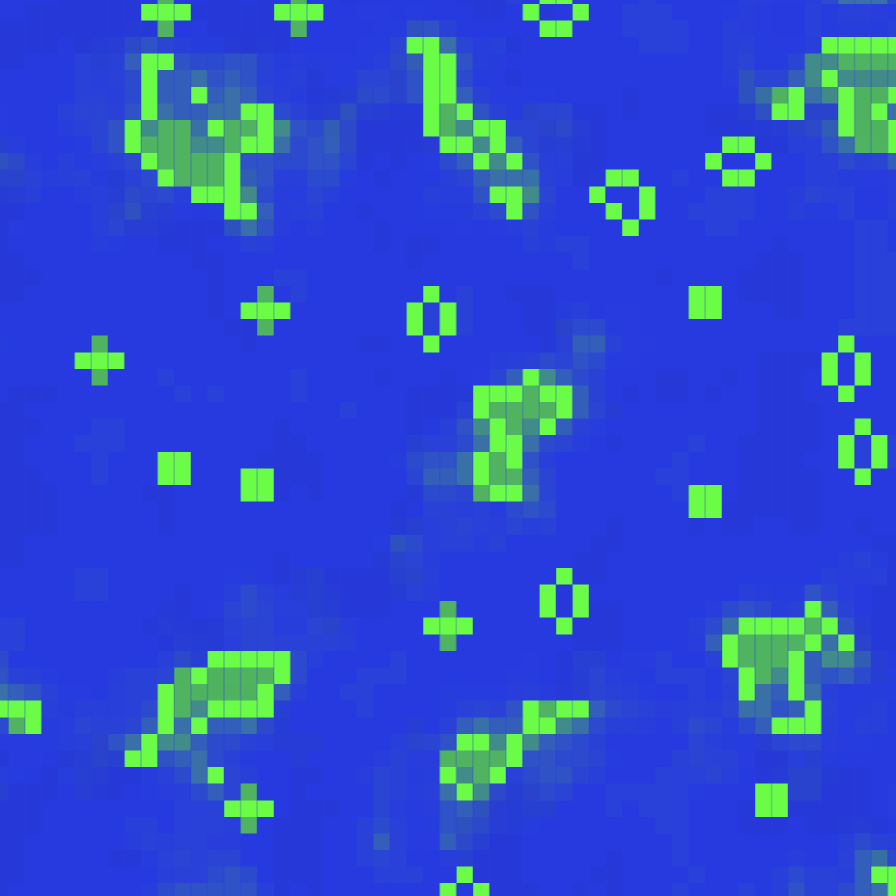
Reproduce this pattern procedurally as a WebGL 1 fragment shader.

```glsl
precision highp float;
// Cellular automaton on a coarse grid: small still shapes and blinkers between
// ragged active colonies, whose dead cells fade back to blue step by step.
// Colonies are noisy blobs with a living rim; small shapes are diamond rings.

uniform vec2 u_resolution;

const float CELLS = 54.0;         // grid cells along the canvas height
const float COLONY_TILE = 18.0;   // spacing of colonies, in cells
const float SHAPE_TILE = 9.0;     // spacing of small shapes, in cells
const vec2 GRID_SHIFT = vec2(203.5, 115.23);

const vec3 BASE = vec3(0.152, 0.228, 0.875);
const vec3 LIVE = vec3(0.415, 0.99, 0.28);
const vec3 TRAIL = vec3(0.40, 0.98, 0.09);

float hash(vec2 p, float seed) {
  vec3 q = fract(vec3(p.xyx + seed * 17.13) * 0.1031);
  q += dot(q, q.yzx + 33.33);
  return fract((q.x + q.y) * q.z);
}

float gradientDot(vec2 node, vec2 offset, float seed) {
  float angle = 6.2832 * hash(node, seed);
  return dot(vec2(cos(angle), sin(angle)), offset);
}

float gradientNoise(vec2 p, float seed) {
  vec2 i = floor(p), f = fract(p), e = vec2(1.0, 0.0);
  vec2 u = f * f * f * (f * (f * 6.0 - 15.0) + 10.0);
  float low = mix(gradientDot(i, f, seed), gradientDot(i + e, f - e, seed), u.x);
  float high = mix(gradientDot(i + e.yx, f - e.yx, seed),
                   gradientDot(i + 1.0, f - 1.0, seed), u.x);
  return mix(low, high, u.y);
}

// Signed depth inside the nearest stretched, rotated colony blob
float colonyDepth(vec2 cell) {
  vec2 corner = floor(cell / COLONY_TILE);
  float depth = -20.0;
  for (int y = 0; y < 2; y++) {
    for (int x = 0; x < 2; x++) {
      vec2 node = corner + vec2(float(x), float(y));
      vec2 jitter = vec2(hash(node, 1.0), hash(node, 2.0)) - 0.5;
      vec2 d = cell - node * COLONY_TILE - 8.0 * jitter;
      float angle = 6.2832 * hash(node, 3.0);
      float stretch = 1.0 + 0.6 * hash(node, 4.0);
      vec2 axis = vec2(cos(angle), sin(angle));
      d = vec2(dot(d, axis) / stretch, dot(d, vec2(-axis.y, axis.x)) * stretch);
      float radius = mix(2.2, 4.6, hash(node, 5.0));
      if (hash(node, 6.0) > 0.18) depth = max(depth, radius - length(d));
    }
  }
  return depth;
}

float raggedDepth(vec2 cell) {
  return colonyDepth(cell) + 5.0 * gradientNoise(cell * 0.28, 7.0);
}

// Heat left after a number of steps since death
float fade(float age) {
  return 0.63 * pow(0.67, age - 1.0);
}

float colonyHeat(vec2 cell) {
  float depth = raggedDepth(cell);
  if (depth < -4.0) return 0.0;
  float drift = gradientNoise(cell * 0.23, 8.0);
  float grain = hash(cell, 9.0);
  if (depth < 0.0) {
    return fade(floor(2.0 - 2.0 * depth + 20.0 * max(0.0, -drift) + 1.5 * grain));
  }
  vec2 e = vec2(1.0, 0.0);
  float rim = min(min(raggedDepth(cell + e), raggedDepth(cell - e)),
                  min(raggedDepth(cell + e.yx), raggedDepth(cell - e.yx)));
  if (rim < 0.0 && grain < 0.88) return 1.0;
  return fade(1.0 + floor(max(0.0, 7.0 * drift + 0.8 * grain)));
}

// One on the cells of a diamond outline
float ring(vec2 p, vec2 centre, float radius) {
  vec2 d = abs(p - centre);
  return 1.0 - step(0.1, abs(d.x + d.y - radius));
}

float shapeHeat(vec2 cell) {
  vec2 tile = floor(cell / SHAPE_TILE);
  vec2 spot = 2.0 + floor(5.0 * vec2(hash(tile, 10.0), hash(tile, 11.0)));
  vec2 anchor = tile * SHAPE_TILE + spot;
  vec2 p = cell - anchor;
  if (max(abs(p.x), abs(p.y)) > 2.5 || hash(tile, 12.0) > 0.8) return 0.0;
  if (colonyDepth(anchor) > -4.5) return 0.0;
  float kind = hash(tile, 13.0);
  if (kind < 0.22) return ring(p, vec2(0.5), 1.0);              // block
  if (kind < 0.32) return ring(p, vec2(0.0), 1.0);              // tub
  if (kind < 0.53) return ring(p, vec2(0.5, 0.0), 1.5);         // wide hive
  if (kind < 0.71) return ring(p, vec2(0.0, 0.5), 1.5);         // tall hive
  if (kind < 0.79) {                                            // loaf
    bool cut = p.x < 0.5 && p.y < -0.5;
    return cut ? ring(p, vec2(0.0, -1.0), 0.0) : ring(p, vec2(0.5, -0.5), 2.0);
  }
  float arms = ring(p, vec2(0.0), 1.0) + ring(p, vec2(0.0), 0.0);
  return arms * (abs(p.y) < 0.5 ? 1.0 : fade(1.0));             // blinker
}

vec3 cellColour(vec2 cell) {
  float heat = max(colonyHeat(cell), shapeHeat(cell));
  float haze = gradientNoise(cell * 0.17, 14.0) + 0.2 * hash(cell, 15.0);
  vec3 ground = BASE * (1.0 - 0.03 * step(0.32, haze));
  heat = max(heat, 0.035 * step(haze, -0.24));
  return heat > 0.9 ? LIVE : mix(ground, TRAIL, heat);
}

void main() {
  float pixel = CELLS / u_resolution.y;
  vec2 p = gl_FragCoord.xy * pixel + GRID_SHIFT;

  // Four samples per pixel smooth the cell edges
  vec3 colour = vec3(0.0);
  for (int i = 0; i < 4; i++) {
    vec2 offset = vec2(mod(float(i), 2.0), floor(float(i) * 0.5)) - 0.5;
    colour += 0.25 * cellColour(floor(p + 0.5 * pixel * offset));
  }

  // Faint upright seams between neighbouring cells
  float edge = 0.5 - abs(fract(p.x) - 0.5);
  colour = mix(colour, BASE, 0.25 * (1.0 - smoothstep(0.02, 0.08, edge)));
  gl_FragColor = vec4(colour, 1.0);
}
```
